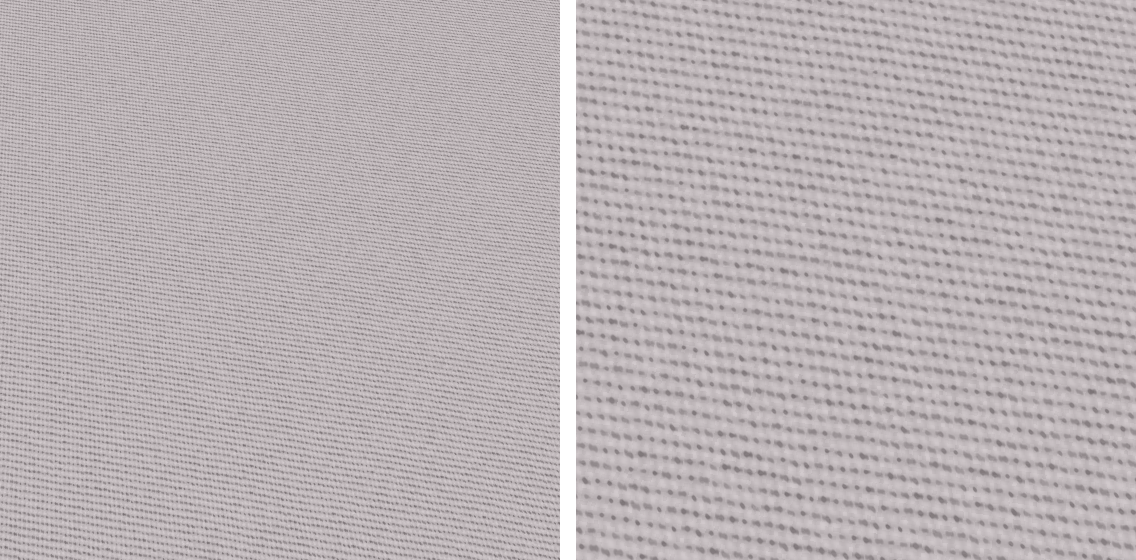
Left, the full canvas; right, a detail of the centre.
A Shadertoy shader for this texture:

```glsl
// Pale mauve-grey woven cloth receding upward, with tilted rows of small dark gaps.
// A projective map gives thread coordinates; every staggered cell holds one rough
// dash whose length, slant and depth vary by hash, between rows of raised stitches.

const vec3 LIGHT_THREAD = vec3(0.806, 0.776, 0.786);
const vec3 MID_THREAD   = vec3(0.712, 0.682, 0.692);
const vec3 GAP_SHADE    = vec3(0.650, 0.620, 0.630);
const vec3 GAP_CORE     = vec3(0.480, 0.450, 0.460);

const float ROWS_NEAR    = 74.0;  // rows per canvas height at the bottom edge
const float COLUMNS_NEAR = 116.0; // gaps per canvas width at the bottom edge
const float RECESSION    = 0.38;  // shrinkage from bottom to top
const float SIDE_SLOPE   = 0.06;  // extra shrinkage toward the right
const float ROW_TILT     = 0.17;  // fall of the nearest rows toward the right
const float COLUMN_LEAN  = 0.15;  // lean of the columns to the right
const float WOBBLE       = 0.10;  // row waviness, in rows
const float GAP_SLANT    = 0.16;
const float ROUGHNESS    = 0.14;  // unevenness of the gap outline
const vec2  GAP_HALF     = vec2(0.37, 0.18); // half size, in cells
const float GRAIN        = 0.040;
const float TAU          = 6.28319;

float hash(vec2 p) {
    vec3 q = fract(vec3(p.xyx) * 0.1031);
    q += dot(q, q.yzx + 33.33);
    return fract((q.x + q.y) * q.z);
}

// Slow layered sines, roughly -1 to 1
float waves(vec2 p) {
    return 0.5 * sin(p.x * 5.0 + p.y * 3.0)
         + 0.3 * sin(p.x * 11.0 - p.y * 7.0 + 1.7)
         + 0.2 * sin(p.x * 19.0 + p.y * 13.0 + 4.1);
}

void mainImage(out vec4 fragColor, in vec2 fragCoord) {
    vec2 uv = fragCoord / iResolution.xy;
    float pixel = 1.0 / min(iResolution.x, iResolution.y);

    // Perspective: rows shrink with the square of the scale, columns with the scale
    float side = uv.x - 0.5;
    float scale = 1.0 - RECESSION * (uv.y + SIDE_SLOPE * side);
    vec2 plane = vec2(side - COLUMN_LEAN * uv.y, uv.y + ROW_TILT * side);
    vec2 thread = vec2(COLUMNS_NEAR, ROWS_NEAR) * plane / scale;
    vec2 cellSize = vec2(scale / COLUMNS_NEAR, scale * scale / ROWS_NEAR);
    thread += WOBBLE * vec2(waves(uv.yx * 2.0), waves(uv * 2.5));

    // Staggered cells
    float row = floor(thread.y);
    thread.x += 0.5 * mod(row, 2.0) + 0.12 * (hash(vec2(row, 7.0)) - 0.5);
    vec2 cell = vec2(floor(thread.x), row);
    vec2 local = fract(thread) - 0.5;
    float sizeSeed = hash(cell + 200.0);
    float depthSeed = hash(cell + 417.0);
    float shiftSeed = hash(cell + 631.0) - 0.5;

    // Threads: raised stitches on the crests between the rows of gaps
    float crest = smoothstep(0.04, 0.44, abs(local.y));
    float stitch = 0.5 - 0.5 * cos(TAU * (local.x + 0.5 * local.y));
    float lit = 0.08 + crest * (0.42 + 0.46 * stitch);
    vec3 color = mix(MID_THREAD, LIGHT_THREAD, lit);

    // Gaps: a shaded dash with a darker core; the longest ones join up
    vec2 halfSize = GAP_HALF * mix(vec2(0.65, 0.75), vec2(1.4, 1.15), sizeSeed);
    float slant = GAP_SLANT + 0.3 * shiftSeed;
    vec2 offset = local + vec2(0.0, slant * local.x + 0.16 * shiftSeed);
    float radius = length(offset / halfSize);
    radius += ROUGHNESS * sin(TAU * (2.0 * local.x + local.y + depthSeed));
    float soft = 0.15 + 0.45 * pixel / (halfSize.y * cellSize.y);
    float gap = 1.0 - smoothstep(1.0 - soft, 1.0 + soft, radius);
    float core = 1.0 - smoothstep(0.7 - soft, 0.7 + soft, radius);
    float nearness = 1.0 - smoothstep(0.0, 0.9, plane.y);
    float depth = mix(0.42, 0.62, nearness) + 0.55 * (depthSeed - 0.5);
    color = mix(color, GAP_SHADE, gap * mix(0.75, 0.9, nearness));
    color = mix(color, GAP_CORE, core * depth);

    // Fibre grain, stitch variation and a faint dimming with distance
    float fibre = hash(floor(thread * vec2(3.0, 4.0)) + 900.0) - 0.5;
    color += GRAIN * (fibre + 0.5 * shiftSeed);
    color -= 0.006 * (1.0 - nearness);

    fragColor = vec4(clamp(color, 0.0, 1.0), 1.0);
}
```
